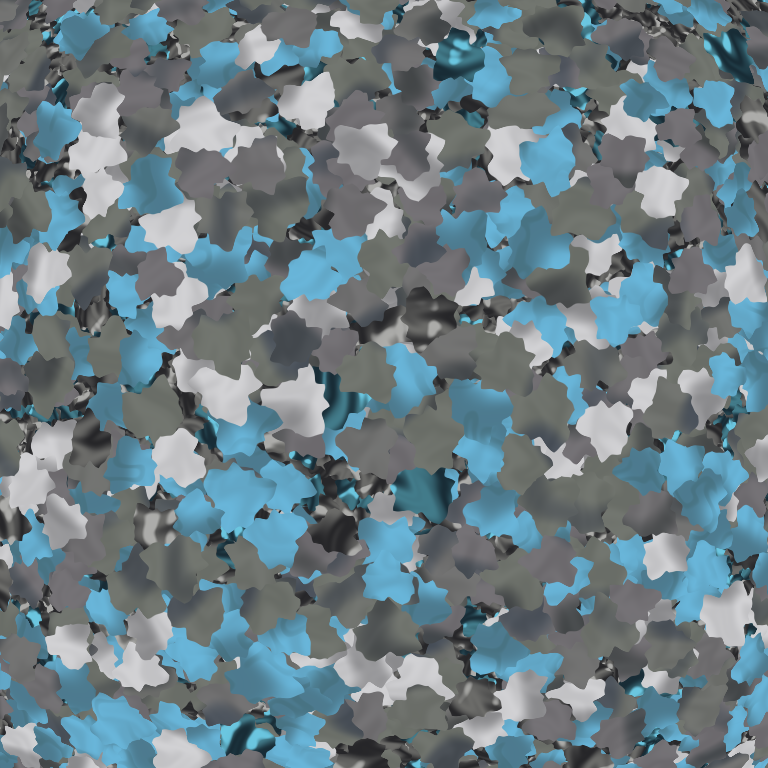
This texture is drawn by a Shadertoy shader. Its source:

```glsl
// Overlapping flakes of grey, blue and white with wavy, notched outlines.
// Jittered grids of chips are painted bottom to top: small marbled shards
// first, then larger, softly shaded flakes that leave a few gaps.

vec3 hash3(vec2 p) {
    vec3 q = fract(p.xyx * vec3(0.1031, 0.1030, 0.0973));
    q += dot(q, q.yxz + 33.33);
    return fract((q.xxy + q.yzz) * q.zyx);
}

mat2 rotation(float angle) {
    float c = cos(angle), s = sin(angle);
    return mat2(c, s, -s, c);
}

// Layered sines, each bending the next: 0 to 1
float folds(vec2 p) {
    for (int i = 1; i <= 4; i++) {
        p += 0.65 * sin(p.yx * 1.5 + vec2(1.3, 4.1) * float(i));
        p = rotation(0.7) * p;
    }
    return 0.5 + 0.5 * sin(p.x + 0.6 * p.y);
}

// Signed distance to a wobbly outline, positive inside
float flakeEdge(vec2 d, float radius, vec3 seed) {
    float a = atan(d.y, d.x);
    vec3 phase = seed * 6.2832;
    float wobble = 1.0 + 0.14 * sin(3.0 * a + phase.x)
                 + 0.09 * sin(5.0 * a + phase.y)
                 - 0.13 * abs(sin(4.5 * a + phase.z))
                 + 0.035 * sin(11.0 * a + phase.x + phase.y);
    return radius * wobble - length(d);
}

// Streaky, contrasty material of the shards
vec3 marble(vec2 d, vec3 seed) {
    float streak = folds(d * vec2(2.2, 5.0) + seed.xy * 30.0);
    float glint = folds(d * vec2(3.0, 1.6) + seed.yz * 40.0);
    vec3 color = mix(vec3(0.15, 0.15, 0.16), vec3(0.42, 0.42, 0.41), streak);
    color = mix(color, vec3(0.74, 0.74, 0.73), 0.8 * smoothstep(0.72, 1.0, glint * (0.6 + 0.5 * streak)));
    vec3 teal = color * vec3(0.62, 1.15, 1.32);
    return mix(color, teal, step(0.72, seed.z));
}

// Soft material of the flakes
vec3 flakeColor(vec2 d, vec3 seed, float kind) {
    float bend = 1.1 * sin(d.y * 2.6 + seed.x * 9.0);
    float light = 0.5 + 0.5 * sin(d.x * 2.3 + bend + seed.y * 6.2832);
    float vein = folds(d * vec2(3.0, 4.5) + seed.zx * 25.0);

    if (kind < 0.29) {
        float tone = smoothstep(0.0, 0.75, light) * (0.75 + 0.25 * vein);
        vec3 blue = mix(vec3(0.30, 0.48, 0.56), vec3(0.41, 0.71, 0.85), tone);
        float stain = smoothstep(0.8, 1.0, folds(d * 4.0 + seed.yz * 50.0));
        return mix(blue, vec3(0.27, 0.43, 0.48), 0.6 * stain * (1.0 - light));
    }
    if (kind < 0.42) {
        vec3 white = mix(vec3(0.57, 0.57, 0.58), vec3(0.79, 0.79, 0.80), smoothstep(0.0, 0.5, light));
        return white + 0.06 * (vein - 0.5);
    }
    if (kind < 0.48) return marble(d, seed);

    vec3 grey = mix(vec3(0.44, 0.43, 0.445), vec3(0.43, 0.445, 0.42), smoothstep(0.3, 0.7, seed.z));
    vec3 slate = mix(vec3(0.27, 0.28, 0.28), vec3(0.29, 0.32, 0.36), seed.x);
    float tone = smoothstep(0.0, 0.5, light + 0.45 * (seed.y - 0.4));
    return mix(slate, grey, tone) + 0.035 * (vein - 0.5);
}

void mainImage(out vec4 fragColor, in vec2 fragCoord) {
    float side = min(iResolution.x, iResolution.y);
    vec2 p = (fragCoord - 0.5 * iResolution.xy) / side;

    // Features shrink toward the border
    vec2 rim = pow(abs(2.0 * p), vec2(5.0));
    p *= 1.0 + 0.09 * (rim.x + rim.y);

    vec3 color = marble(p * 14.0, vec3(0.3, 0.6, 0.2));

    for (int layer = 0; layer < 6; layer++) {
        bool shards = layer < 2;
        float cells = shards ? 27.0 : 14.5;
        float soft = 0.8 * cells / side;
        vec2 q = rotation(float(layer) * 1.1) * p * cells + float(layer) * 7.37 + 100.0;
        vec2 home = floor(q);

        for (int y = -1; y <= 1; y++)
        for (int x = -1; x <= 1; x++) {
            vec2 cell = home + vec2(x, y);
            vec3 place = hash3(cell + float(layer) * 53.0);
            vec3 seed = hash3(cell + float(layer) * 71.0 + 211.0);
            vec3 pick = hash3(cell + float(layer) * 37.0 + 467.0);
            if (!shards && pick.x > 0.62) continue;

            vec2 d = q - cell - 0.5 - 0.7 * (place.xy - 0.5);
            d = rotation(place.z * 6.2832) * d * vec2(1.0, 1.0);
            d.x *= 0.88 + 0.35 * pick.y;
            float edge = flakeEdge(d, 0.48 + 0.18 * seed.x, seed);
            float cover = smoothstep(-soft, soft, edge);
            if (cover <= 0.0) continue;

            vec3 paint = shards ? marble(d, seed) : flakeColor(d, seed.yzx, pick.z);
            color = mix(color, paint, cover);
        }
    }
    fragColor = vec4(clamp(color, 0.0, 1.0), 1.0);
}
```
